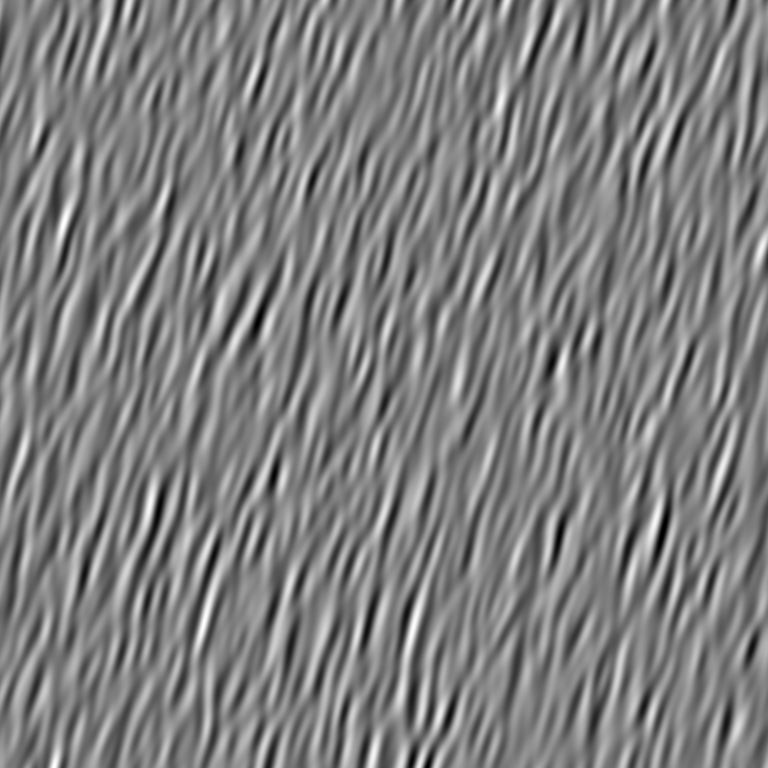
This texture is drawn by a Shadertoy shader. Its source:

```glsl
#define TILT 0.275          // lean of the streaks from vertical, radians
#define TILT_SPREAD 0.12    // random lean of each streak
#define FREQUENCY 36.0      // ripples per canvas height
#define FREQUENCY_SPREAD 10.0
#define STREAK_SIZE vec2(0.0112, 0.0235)  // Gaussian sigma across and along
#define CELL_SIZE vec2(0.035, 0.071)
#define STREAKS_PER_CELL 12
#define MID_GREY 0.498
#define CONTRAST 0.099

const float TAU = 6.2831853;

// Integer hash giving three values in 0..1
vec3 hash3(ivec3 key) {
    uvec3 v = uvec3(key) * 1664525u + 1013904223u;
    v.x += v.y * v.z; v.y += v.z * v.x; v.z += v.x * v.y;
    v ^= v >> 16u;
    v.x += v.y * v.z; v.y += v.z * v.x; v.z += v.x * v.y;
    return vec3(v >> 8u) / 16777216.0;
}

mat2 rotation(float angle) {
    float c = cos(angle), s = sin(angle);
    return mat2(c, s, -s, c);
}

// One streak: a Gaussian envelope over a cosine ripple
float gaborStreak(vec2 offset, vec3 traits) {
    vec2 spread = traits.xy * 2.0 - 1.0;
    vec2 q = rotation(spread.x * TILT_SPREAD) * offset;
    float frequency = FREQUENCY + spread.y * FREQUENCY_SPREAD;
    vec2 e = q / STREAK_SIZE;
    return exp(-0.5 * dot(e, e)) * cos(TAU * (frequency * q.x + traits.z));
}

// Sum of the streaks scattered in the surrounding cells
float streakNoise(vec2 p) {
    ivec2 home = ivec2(floor(p / CELL_SIZE));
    float sum = 0.0;
    for (int y = -1; y <= 1; y++)
    for (int x = -1; x <= 1; x++) {
        ivec2 cell = home + ivec2(x, y);
        for (int i = 0; i < STREAKS_PER_CELL; i++) {
            vec3 place = hash3(ivec3(cell, 2 * i));
            vec3 traits = hash3(ivec3(cell, 2 * i + 1));
            vec2 centre = (vec2(cell) + place.xy) * CELL_SIZE;
            sum += gaborStreak(p - centre, traits);
        }
    }
    return sum;
}

void mainImage(out vec4 fragColor, in vec2 fragCoord) {
    vec2 uv = fragCoord / iResolution.y;
    vec2 alongStreaks = rotation(TILT) * uv;
    float grey = MID_GREY + CONTRAST * streakNoise(alongStreaks);
    fragColor = vec4(vec3(clamp(grey, 0.0, 1.0)), 1.0);
}
```
